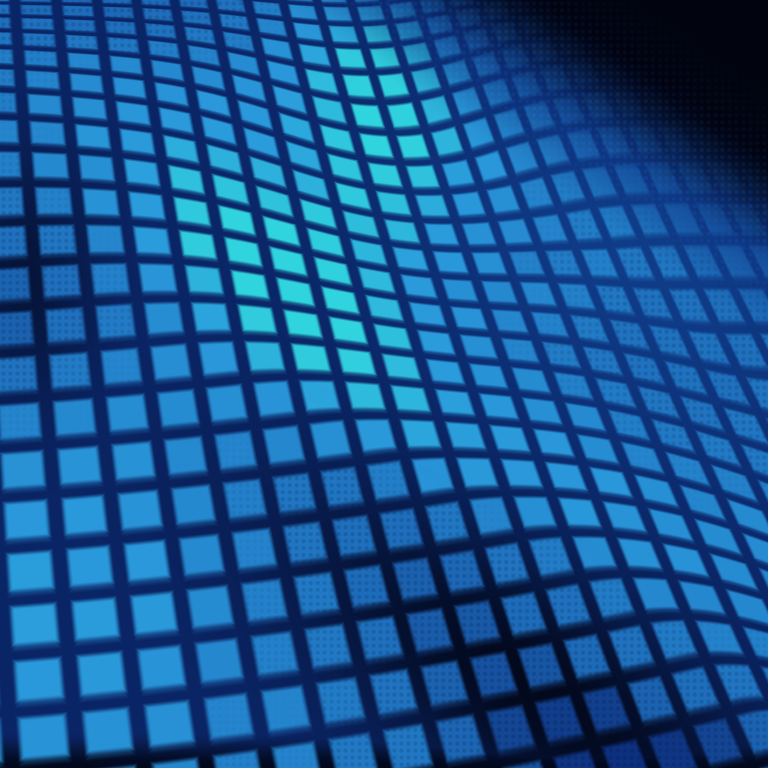
Reproduce this background procedurally as a three.js fragment shader.

```glsl
// A waving sheet of glowing blue and cyan tiles fading into darkness.
#define TILE_HALF vec2(0.355, 0.350)
#define TILE_SOFT 0.06
#define SIDE_DEPTH 0.09
#define DOT_PITCH 110.0
#define DOT_DEPTH 0.13
#define TILE_VARIATION 0.05

varying vec2 vUv;

const vec3 NIGHT = vec3(0.004, 0.014, 0.060);
const vec3 NAVY = vec3(0.040, 0.145, 0.400);
const vec3 HAZE = vec3(0.070, 0.280, 0.600);
const vec3 DEEP = vec3(0.050, 0.190, 0.500);
const vec3 BLUE = vec3(0.120, 0.440, 0.750);
const vec3 SKY = vec3(0.165, 0.605, 0.860);
const vec3 CYAN = vec3(0.190, 0.830, 0.870);

float hash(vec2 p) {
  return fract(sin(dot(p, vec2(41.3, 289.1))) * 4375.85);
}

// Elliptical falloff; the tilt turns its long axis, in radians.
float glow(vec2 p, vec2 centre, vec2 radii, float tilt) {
  vec2 d = p - centre;
  float c = cos(tilt), s = sin(tilt);
  d = vec2(c * d.x + s * d.y, c * d.y - s * d.x) / radii;
  return exp(-dot(d, d));
}

// Canvas position to tile coordinates: perspective columns, waving rows.
vec2 sheet(vec2 p) {
  float left = 0.060 - 0.082 * p.y + 0.013 * p.y * p.y;
  float q = p.x - left;
  float column = q / (0.0873 - 0.0307 * p.y) * (1.0 + (0.20 + 0.135 * p.y) * q);

  float d = p.y - 0.036;
  float row = 13.0 * d + 3.6 * d * d + 3.85 * pow(max(p.y, 0.0), 12.0) * (1.0 - p.x);
  float near = -1.05 * p.x - 1.15 * p.x * p.x;
  float hump = (p.x - 0.48) / 0.20;
  float back = 1.5 * (1.0 - exp(-4.0 * p.x)) + 1.55 * exp(-hump * hump);
  float crest = 0.893 - 0.49 * p.x - 0.12 * pow(max(p.x, 0.0), 4.0);
  row += mix(near, back, smoothstep(-0.235, 0.235, p.y - crest));
  return vec2(column, row);
}

// Approximate canvas position of the centre of the tile around p.
vec2 tileCentre(vec2 p, vec2 grid, vec2 cell) {
  const float STEP = 0.004;
  vec2 gx = (sheet(p + vec2(STEP, 0.0)) - grid) / STEP;
  vec2 gy = (sheet(p + vec2(0.0, STEP)) - grid) / STEP;
  float area = max(gx.x * gy.y - gx.y * gy.x, 20.0);
  return p - vec2(gy.y * cell.x - gy.x * cell.y, gx.x * cell.y - gx.y * cell.x) / area;
}

// Soft rectangular tile mask in cell units.
float tileMask(vec2 cell, vec2 halfSize) {
  vec2 d = abs(cell) - halfSize;
  return 1.0 - smoothstep(-TILE_SOFT, TILE_SOFT, max(d.x, d.y));
}

// Brightness of the tiles, from highlights and troughs of the wave.
float lightField(vec2 p) {
  float light = 0.54;
  light += 0.36 * glow(p, vec2(0.50, 0.87), vec2(0.11, 0.19), 0.15);
  light += 0.37 * glow(p, vec2(0.36, 0.64), vec2(0.26, 0.095), -0.80);
  light += 0.13 * glow(p, vec2(0.40, 0.72), vec2(0.28, 0.28), 0.0);
  light += 0.22 * glow(p, vec2(0.04, 0.20), vec2(0.25, 0.25), 0.0);
  light += 0.16 * glow(p, vec2(0.74, 0.37), vec2(0.32, 0.09), -0.45);
  light -= 0.27 * glow(p, vec2(0.61, 0.18), vec2(0.26, 0.11), -0.75);
  light -= 0.26 * glow(p, vec2(0.01, 0.60), vec2(0.12, 0.10), 0.0);
  light -= 0.10 * glow(p, vec2(0.92, 0.56), vec2(0.16, 0.15), 0.0);
  light -= 0.38 * glow(p, vec2(0.84, 0.01), vec2(0.20, 0.09), 0.0);
  light -= 0.22 * glow(p, vec2(0.14, 1.00), vec2(0.26, 0.06), 0.0);
  return light;
}

vec3 tileColour(float light) {
  vec3 colour = mix(DEEP, BLUE, smoothstep(0.08, 0.44, light));
  colour = mix(colour, SKY, smoothstep(0.42, 0.75, light));
  return mix(colour, CYAN, smoothstep(0.72, 0.98, light));
}

// Gaps: hazy toward the far slope, nearly black in the near troughs.
vec3 gapColour(vec2 p) {
  float haze = glow(p, vec2(0.84, 0.66), vec2(0.36, 0.24), -0.60);
  float shade = glow(p, vec2(0.70, 0.10), vec2(0.38, 0.15), -0.60);
  shade = max(shade, 0.6 * glow(p, vec2(0.03, 0.64), vec2(0.10, 0.17), 0.0));
  shade = max(shade, 1.0 - smoothstep(0.0, 0.05, p.y));
  vec3 colour = mix(NAVY, HAZE, 0.65 * haze);
  return mix(colour, NIGHT, 0.85 * shade);
}

void main() {
  vec2 p = vUv;
  vec2 grid = sheet(p);
  vec2 id = floor(grid + 0.5);
  vec2 cell = grid - id;

  // Fine halftone dots, strongest on the dimmer tiles.
  vec2 dotCell = fract(p * DOT_PITCH) - 0.5;
  float dots = 1.0 - smoothstep(0.18, 0.42, length(dotCell));
  float light = lightField(tileCentre(p, grid, cell));
  light += TILE_VARIATION * (hash(id) - 0.5);
  float dim = 1.0 - smoothstep(0.48, 0.62, light);

  // Tile faces with a darker side below each.
  vec3 face = tileColour(light) * (1.0 - DOT_DEPTH * dots * dim);
  vec3 colour = gapColour(p);
  float side = tileMask(cell + vec2(0.0, SIDE_DEPTH), TILE_HALF);
  colour = mix(colour, mix(colour, face, 0.30), side);

  // The far slope blurs into haze, then falls off into the night.
  float beyond = dot(p - vec2(0.57, 1.0), vec2(0.572, 0.820));
  float far = smoothstep(-0.13, 0.02, beyond);
  colour = mix(colour, face, tileMask(cell, TILE_HALF) * (1.0 - 0.7 * far));
  colour = mix(colour, mix(NAVY, HAZE, p.x * 0.6), 0.6 * far);
  float night = smoothstep(-0.045, 0.085, beyond);
  colour = mix(colour, NIGHT, night);
  colour += NAVY * 0.28 * dots * far * (1.0 - smoothstep(0.02, 0.17, beyond));

  gl_FragColor = vec4(colour, 1.0);
}
```
